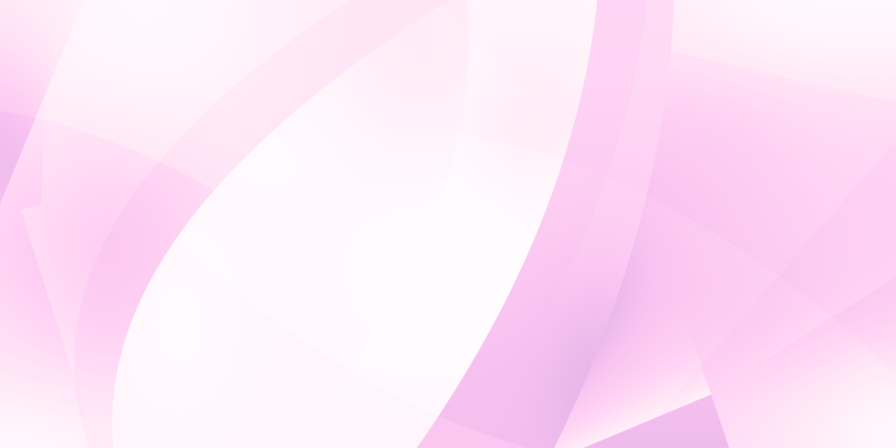
A Shadertoy shader for this background:

```glsl
// Soft pink abstract backdrop: a pale lens between translucent curved bands.
// Each region sums broad glows and crisp overlay edges into one scalar tone,
// which a white-to-lilac colour ramp turns into the final shade.

// Colour ramp, from brightest to deepest tone
const vec3 WHITE  = vec3(1.00, 0.99, 1.00);
const vec3 BLUSH  = vec3(1.00, 0.955, 0.98);
const vec3 PETAL  = vec3(1.00, 0.90, 0.967);
const vec3 PINK   = vec3(1.00, 0.83, 0.958);
const vec3 ORCHID = vec3(0.98, 0.77, 0.945);
const vec3 LILAC  = vec3(0.90, 0.71, 0.91);
const float RAMP_STEP = 0.2;

// Steep curves: x at the bottom, middle and top of the canvas
const vec3 OUTER_LEFT = vec3(0.200, 0.255, 0.780);
const vec3 LENS_LEFT  = vec3(0.253, 0.417, 1.003);
const vec3 LENS_INNER = vec3(0.625, 0.961, 1.042);
const vec3 LENS_RIGHT = vec3(0.930, 1.206, 1.333);
const vec3 BAND_INNER = vec3(1.040, 1.315, 1.445);
const vec3 BAND_RIGHT = vec3(1.237, 1.427, 1.505);

// Sweeping arcs: y at the start, middle and end of an x range
const vec3 ARC_LEFT  = vec3(0.753, 0.518, 0.010);
const vec3 ARC_LOW   = vec3(0.388, 0.154, 0.010);
const vec3 ARC_RIGHT = vec3(0.700, 0.523, 0.167);

// Quadratic through k at t = 0, 0.5 and 1
float curve(vec3 k, float t) {
    return dot(k, vec3((1.0 - t) * (1.0 - 2.0 * t), 4.0 * t * (1.0 - t), t * (2.0 * t - 1.0)));
}

// Antialiased coverage of the positive side of a distance
float fill(float d) {
    float w = 0.8 / iResolution.y;
    return smoothstep(-w, w, d);
}

// Approximate distance to the right of a steep curve
float rightOf(vec2 p, vec3 k) {
    float slope = (curve(k, p.y + 0.01) - curve(k, p.y - 0.01)) / 0.02;
    return (p.x - curve(k, p.y)) * inversesqrt(1.0 + slope * slope);
}

// Distance below an arc spanning x0..x1
float below(vec2 p, vec3 k, float x0, float x1) {
    return curve(k, (p.x - x0) / (x1 - x0)) - p.y;
}

// Signed distance to a line, positive to the left of a -> b
float leftOf(vec2 p, vec2 a, vec2 b) {
    vec2 d = normalize(b - a);
    return d.x * (p.y - a.y) - d.y * (p.x - a.x);
}

float glow(vec2 p, vec2 center, vec2 radius) {
    vec2 q = (p - center) / radius;
    return exp(-dot(q, q));
}

float leftTone(vec2 p) {
    float t = 0.30 - 0.20 * glow(p, vec2(0.32, 1.0), vec2(0.28, 0.30));
    t += 0.27 * glow(p, vec2(0.24, 0.42), vec2(0.20, 0.28));
    t -= 0.18 * glow(p, vec2(0.05, 0.0), vec2(0.28, 0.13));
    t += 0.10 * fill(rightOf(p, OUTER_LEFT));
    t += 0.10 * fill(below(p, ARC_LEFT, 0.0, 1.146)) * smoothstep(0.1, 0.6, p.y);
    // Slanted sheet in the upper corner
    float sheet = fill(leftOf(p, vec2(0.0, 0.544), vec2(0.1875, 1.0)));
    t += sheet * (0.08 + 0.32 * glow(p, vec2(0.0, 0.70), vec2(0.14, 0.22)));
    // Notched facet along the side
    float upper = fill(-leftOf(p, vec2(0.091, 0.536), vec2(0.104, 0.80)) * -1.0);
    float lower = fill(-leftOf(p, vec2(0.047, 0.531), vec2(0.125, 0.284)));
    float facet = mix(lower, upper, fill(p.y - 0.531 - 0.29 * (p.x - 0.047)));
    return t + 0.17 * facet * glow(p, vec2(0.05, 0.42), vec2(0.4, 0.28));
}

float lensTone(vec2 p) {
    float inner = fill(rightOf(p, LENS_INNER));
    float t = 0.17 - 0.17 * glow(p, vec2(0.98, 0.40), vec2(0.22, 0.20));
    t -= 0.13 * glow(p, vec2(0.40, 0.28), vec2(0.16, 0.25));
    t -= 0.08 * glow(p, vec2(0.62, 0.66), vec2(0.16, 0.14));
    t += 0.18 * (1.0 - inner) * glow(p, vec2(0.94, 0.92), vec2(0.22, 0.28));
    t += inner * 0.17 * glow(p, vec2(1.18, 0.70), vec2(0.16, 0.18));
    t += inner * 0.05 * (1.0 - smoothstep(0.0, 0.35, p.y));
    t -= 0.04 * fill(leftOf(p, vec2(1.25, 0.713), vec2(0.977, 1.0)));
    t -= 0.06 * inner * fill(below(p, ARC_RIGHT, 1.04, 2.0));
    return t + 0.05 * fill(below(p, ARC_LOW, 0.48, 1.146));
}

float bandTone(vec2 p) {
    float t = mix(0.90, 0.58, smoothstep(0.0, 1.0, p.y));
    t -= 0.06 * fill(rightOf(p, BAND_INNER)) * smoothstep(0.1, 0.6, p.y);
    t += 0.14 * glow(p, vec2(1.33, 0.15), vec2(0.12, 0.28));
    t -= 0.04 * fill(below(p, ARC_RIGHT, 1.04, 2.0));
    return t - 0.09 * fill(below(p, ARC_LOW, 0.48, 1.146));
}

float rightTone(vec2 p) {
    float t = 0.58 - 0.42 * glow(p, vec2(1.90, 1.03), vec2(0.55, 0.24));
    t += 0.12 * glow(p, vec2(1.56, 0.65), vec2(0.22, 0.22));
    t += 0.16 * glow(p, vec2(1.68, 0.30), vec2(0.25, 0.20));
    t -= 0.07 * fill(leftOf(p, vec2(1.51, 0.883), vec2(2.0, 0.771)));
    t -= 0.06 * fill(below(p, ARC_RIGHT, 1.04, 2.0));
    // Shadow cast beside the band
    float shade = exp(-max(rightOf(p, BAND_RIGHT), 0.0) / 0.13);
    t += 0.42 * shade * glow(p, vec2(1.42, 0.26), vec2(0.5, 0.30));
    // Crossing folds
    vec2 corner = vec2(1.565, 0.185);
    t += 0.06 * fill(-leftOf(p, corner, vec2(2.0, 0.688)));
    t += 0.12 * fill(-leftOf(p, vec2(1.589, 0.120), vec2(2.0, 0.383))) * smoothstep(1.55, 1.9, p.x);
    t -= 0.55 * glow(p, vec2(2.0, 0.03), vec2(0.32, 0.24));
    // Lit crease over a dark wedge
    float crease = leftOf(p, vec2(1.302, 0.0), vec2(1.589, 0.120));
    float wedgeSide = fill(-leftOf(p, vec2(1.628, 0.0), corner) * -1.0);
    t -= 0.36 * wedgeSide * fill(crease) * exp(-max(crease, 0.0) / 0.06);
    return mix(t, 0.92 - 0.5 * (p.y), wedgeSide * fill(-crease));
}

vec3 ramp(float tone) {
    float s = max(tone, 0.0) / RAMP_STEP;
    vec3 c = mix(WHITE, BLUSH, clamp(s, 0.0, 1.0));
    c = mix(c, PETAL, clamp(s - 1.0, 0.0, 1.0));
    c = mix(c, PINK, clamp(s - 2.0, 0.0, 1.0));
    c = mix(c, ORCHID, clamp(s - 3.0, 0.0, 1.0));
    return mix(c, LILAC, clamp(s - 4.0, 0.0, 1.4));
}

void mainImage(out vec4 fragColor, in vec2 fragCoord) {
    vec2 p = fragCoord / iResolution.xy * vec2(2.0, 1.0);
    float tone = mix(leftTone(p), lensTone(p), fill(rightOf(p, LENS_LEFT)));
    tone = mix(tone, bandTone(p), fill(rightOf(p, LENS_RIGHT)));
    tone = mix(tone, rightTone(p), fill(rightOf(p, BAND_RIGHT)));
    fragColor = vec4(ramp(tone), 1.0);
}
```
